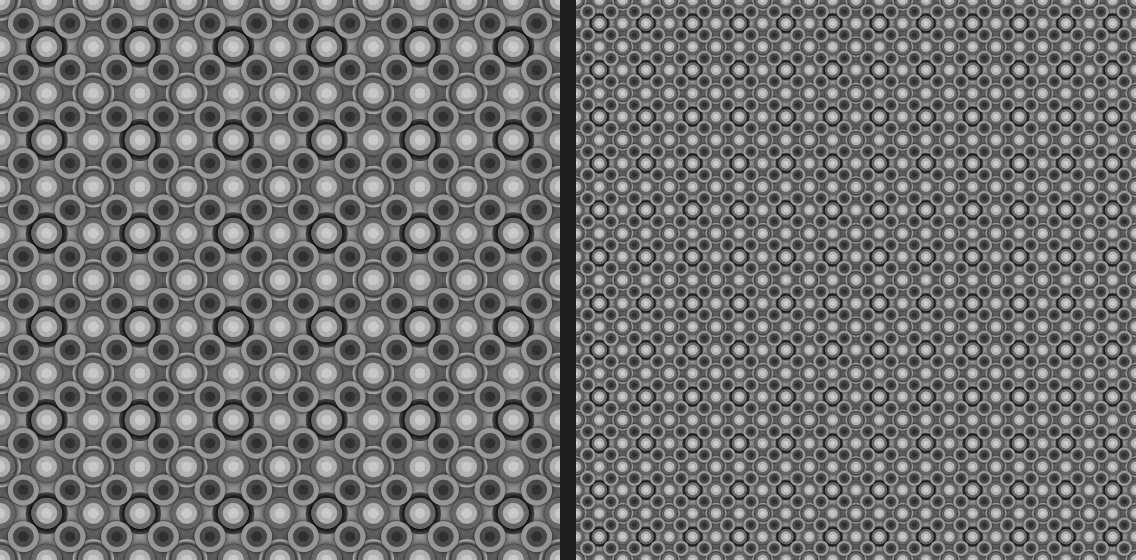
Left: one tile. Right: repeated 2 by 2.
Give the GLSL for this pattern, as a WebGL 2 fragment shader.

```glsl
#version 300 es
precision highp float;
// Two interleaved 12 x 12 grids of three-tone grey discs over a shaded ground.
// Light discs sit on the grid corners, dark ones in the cell centres; every
// second corner carries a bright or a black halo, so the ground repeats 6 x 6.

uniform vec2 u_resolution;
out vec4 fragColor;

// 1 inside the given radius, 0 outside, with an edge about one pixel wide
float disc(float dist, float radius, float pixel) {
    return 1.0 - smoothstep(radius - 0.6 * pixel, radius + 0.6 * pixel, dist);
}

// Paints three concentric tones over the ground
float target(float ground, float dist, vec3 tones, float pixel) {
    float grey = mix(ground, tones.x, disc(dist, 1.0 / 3.0, pixel));
    grey = mix(grey, tones.y, disc(dist, 2.0 / 9.0, pixel));
    return mix(grey, tones.z, disc(dist, 1.0 / 9.0, pixel));
}

// Distance to the nearest point of a square lattice through the origin
float latticeDistance(vec2 p, float spacing) {
    return spacing * length(fract(p / spacing + 0.5) - 0.5);
}

void main() {
    vec2 cell = 12.0 * gl_FragCoord.xy / u_resolution;
    float pixel = 12.0 / min(u_resolution.x, u_resolution.y);

    float lightDist = latticeDistance(cell, 1.0);
    float darkDist = latticeDistance(cell + 0.5, 1.0);
    float glowDist = latticeDistance(cell, 2.0);
    float shadeDist = latticeDistance(cell + 1.0, 2.0);

    // Ground: darker around the glowing corners, lighter around the shaded ones
    vec2 wave = cos(3.14159265 * cell);
    float grey = 0.47 - 0.11 * (wave.x + wave.y);

    // Halos: a bright rim that fades inwards, and a black one
    float glow = mix(0.36, 0.68, smoothstep(0.35, 0.43, glowDist));
    grey = mix(grey, glow, disc(glowDist, 0.445, pixel));
    float shade = mix(0.13, 0.27, smoothstep(0.34, 0.45, shadeDist));
    grey = mix(grey, shade, disc(shadeDist, 0.45, pixel));

    // Soft contact shadow beside every disc
    float gap = max(min(lightDist, darkDist) - 1.0 / 3.0, 0.0);
    grey *= 1.0 - 0.5 * exp(-gap / 0.04);

    // Discs, tones from rim to centre
    grey = target(grey, lightDist, vec3(0.40, 0.69, 0.79), pixel);
    grey = target(grey, darkDist, vec3(0.59, 0.29, 0.19), pixel);

    fragColor = vec4(vec3(grey), 1.0);
}
```
